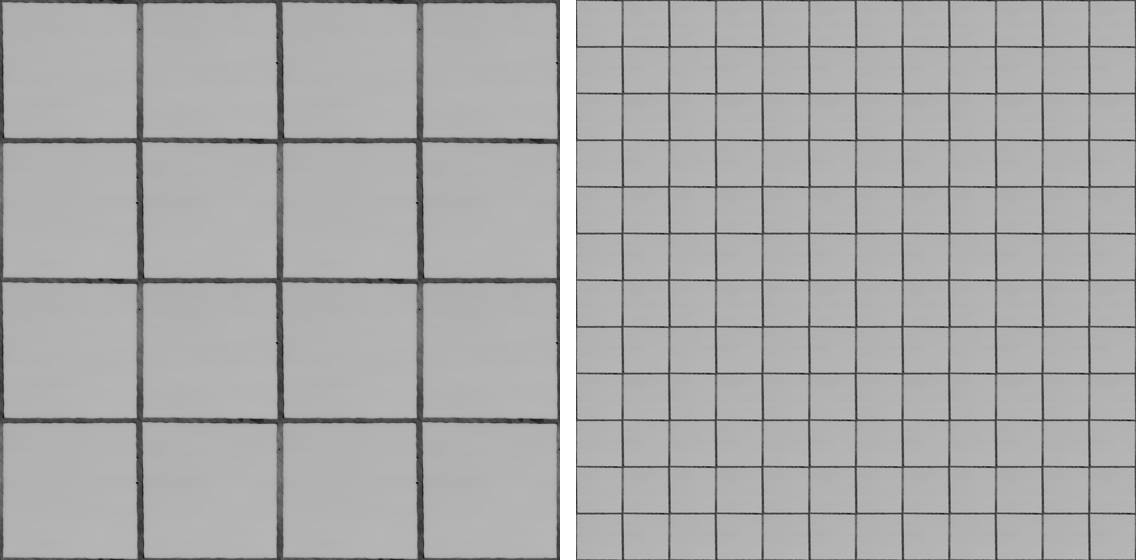
Left: one tile. Right: repeated 3 by 3.
Write a Shadertoy shader that draws this texture map.

```glsl
// Square grey glazed tiles in a four by four grid with dark, worn grout.
#define TILES 4.0
#define GROUT_HALF vec2(0.0225, 0.0175)
#define EDGE_SOFT 0.007
#define CORNER 0.012
#define LEAN 0.012
#define FACE_GREY 0.700
#define GROUT_DARK 0.27
#define GROUT_LIGHT 0.45
#define CREVICE_GREY 0.07
#define STREAKS 0.15
#define SMUDGE 0.016

float hash(vec2 p) {
    vec3 q = fract(vec3(p.xyx) * 0.1031);
    q += dot(q, q.yzx + 33.33);
    return fract((q.x + q.y) * q.z);
}

// Value noise that wraps after a whole number of lattice cells.
float wrapNoise(vec2 p, vec2 period) {
    vec2 i = floor(p), f = fract(p);
    f = f * f * (3.0 - 2.0 * f);
    vec2 a = mod(i, period), b = mod(i + 1.0, period);
    return mix(mix(hash(a), hash(vec2(b.x, a.y)), f.x),
               mix(hash(vec2(a.x, b.y)), hash(b), f.x), f.y);
}

// Noise on diagonal axes, identical on alternate tiles; freq is per tile.
float checkerNoise(vec2 p, vec2 freq) {
    return wrapNoise(vec2(p.x + p.y, p.x - p.y) * freq, 2.0 * freq);
}

float smoothMin(float a, float b, float k) {
    float h = max(k - abs(a - b), 0.0) / k;
    return min(a, b) - h * h * k * 0.25;
}

// Faintly smudged glaze, a little brighter to the lower right.
float faceShade(vec2 p, vec2 cell) {
    float smudge = wrapNoise(p * vec2(3.0, 9.0), vec2(6.0, 18.0)) * 0.6
                 + wrapNoise(p * vec2(7.0, 24.0), vec2(14.0, 48.0)) * 0.4;
    return FACE_GREY + SMUDGE * (smudge - 0.5) + 0.012 * (cell.x - cell.y);
}

// Upright joint: alternates between a pale and a dark segment.
float uprightShade(float side, float t, float worn) {
    float pale = smoothstep(0.0, 0.65, t) * (1.0 - smoothstep(0.92, 1.0, t));
    float paleGrey = mix(GROUT_DARK + 0.02, GROUT_LIGHT, pale) - 0.05 * abs(side);
    float darkGrey = GROUT_DARK + 0.07 * (t - 0.3);
    float crevice = smoothstep(0.55, 0.95, side) * (1.0 - smoothstep(0.5, 0.98, t));
    darkGrey = mix(darkGrey, CREVICE_GREY, crevice * 0.9);
    return mix(paleGrey, darkGrey, worn);
}

// Level joint: dark lower rim, with blotches late in alternate segments.
float levelShade(float side, float t, float worn, float blotch) {
    float grey = GROUT_DARK + 0.03 + 0.02 * side;
    float stain = worn * smoothstep(0.5, 0.75, t) * (1.0 - smoothstep(0.9, 1.0, t));
    grey -= 0.2 * stain * smoothstep(0.45, 0.75, blotch);
    return mix(grey, CREVICE_GREY, 0.5 * smoothstep(0.5, 1.0, -side));
}

// Two chips on worn joints, one pinhole on the others.
float chipDistance(float x, float t, float worn, float rough) {
    float d = length(vec2(x + 0.003, t - 0.79)) - 0.005 + worn;
    for (int i = 0; i < 2; i++) {
        float k = float(i);
        vec2 q = vec2(x + 0.019 - 0.005 * k, t - 0.55 - 0.18 * k);
        q.x += q.y * 0.5;
        d = min(d, length(q) - 0.014 + 0.004 * k + 0.008 * rough + 1.0 - worn);
    }
    return d;
}

void mainImage(out vec4 fragColor, in vec2 fragCoord) {
    vec2 p = fragCoord / iResolution.xy * TILES;
    vec2 cell = fract(p), tile = floor(p);
    vec2 joint = floor(p + 0.5);
    vec2 offset = p - joint + vec2(0.0, 0.004);
    float soft = max(EDGE_SOFT, 0.8 * TILES / iResolution.y);

    // Alternate joint segments are worn and lean slightly.
    float wornUp = mod(joint.x + tile.y, 2.0);
    float wornLevel = 1.0 - mod(joint.y + tile.x, 2.0);
    offset.x -= LEAN * wornUp * (0.5 - cell.y);
    offset.y -= LEAN * wornLevel * (0.5 - cell.x);

    // Distance to the grout, with ragged sides.
    float ragged = checkerNoise(p, vec2(24.0)) - 0.5;
    vec2 gap = abs(offset) - GROUT_HALF + 0.005 * ragged;
    float groutDist = smoothMin(gap.x, gap.y, CORNER);

    // Diagonal scratches and grain in the mortar.
    float streak = checkerNoise(p, vec2(42.0, 9.0)) - 0.5;
    float grain = checkerNoise(p, vec2(95.0, 80.0)) - 0.5;
    float blotch = checkerNoise(p, vec2(22.0, 14.0));
    vec2 side = offset / GROUT_HALF;
    float upright = uprightShade(side.x, cell.y, wornUp);
    float level = levelShade(side.y, cell.x, wornLevel, blotch);
    float grout = mix(upright, level, smoothstep(-0.008, 0.008, gap.x - gap.y));
    grout += STREAKS * (0.6 * streak + 0.4 * grain + 0.4 * (blotch - 0.5));

    // Glaze darkens softly as it rolls into the joint.
    float face = faceShade(p, cell) - 0.05 * exp(-max(groutDist, 0.0) / 0.012);
    float grey = mix(grout, face, smoothstep(-soft, soft, groutDist));
    float chip = chipDistance(offset.x, cell.y, wornUp, blotch);
    grey = mix(CREVICE_GREY, grey, smoothstep(-soft * 0.7, soft * 0.7, chip));
    fragColor = vec4(vec3(clamp(grey, 0.04, 1.0)), 1.0);
}
```
